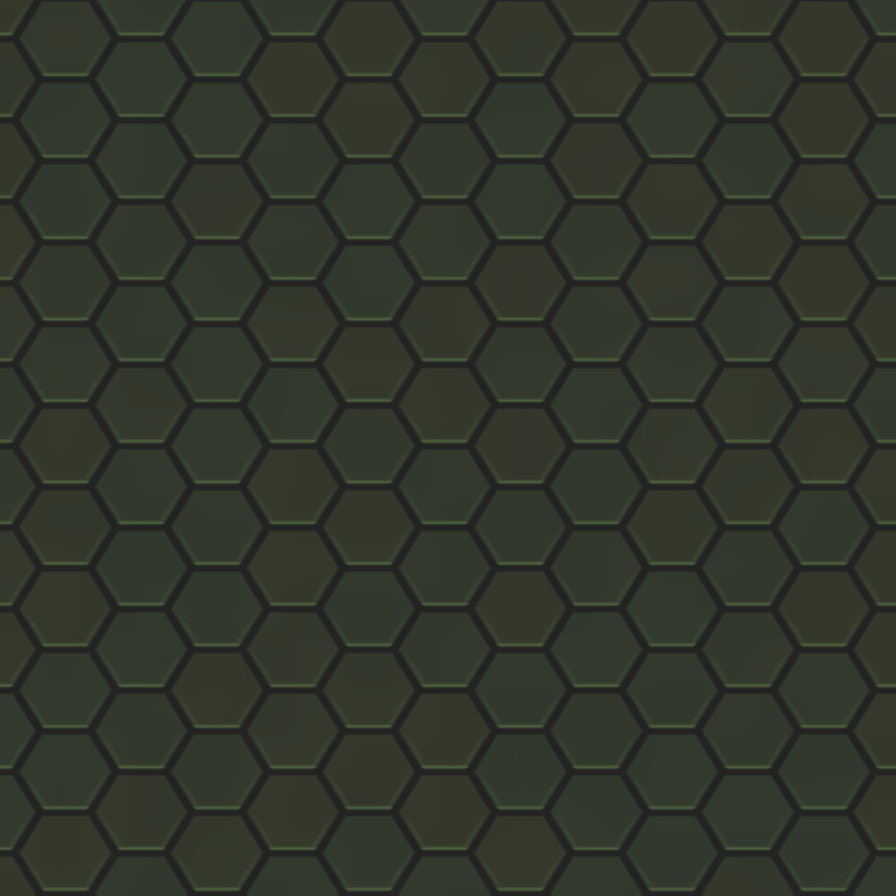
Write a Shadertoy shader that draws this pattern.

```glsl
float hash(vec2 p) {
    vec3 q = fract(p.xyx * vec3(0.1031, 0.1030, 0.0973));
    q += dot(q, q.yzx + 33.33);
    return fract((q.x + q.y) * q.z);
}

float valueNoise(vec2 p) {
    vec2 i = floor(p), f = fract(p);
    f = f * f * (3.0 - 2.0 * f);
    return mix(mix(hash(i), hash(i + vec2(1, 0)), f.x),
               mix(hash(i + vec2(0, 1)), hash(i + vec2(1, 1)), f.x), f.y);
}

// Soft bright band centred on a given distance from an edge
float band(float dist, float centre, float width) {
    float t = (dist - centre) / width;
    return exp(-t * t);
}

// Nearest flat-topped hexagon of height 1: offset from its centre, and its id
vec4 hexCell(vec2 p) {
    vec2 period = vec2(1.73205, 1.0);
    vec2 idA = round(p / period);
    vec2 idB = floor(p / period) + 0.5;
    vec2 a = p - idA * period;
    vec2 b = p - idB * period;
    return dot(a, a) < dot(b, b) ? vec4(a, idA) : vec4(b, idB);
}

void mainImage(out vec4 fragColor, in vec2 fragCoord) {
    vec2 uv = fragCoord / iResolution.xy;
    vec2 p = uv * vec2(10.232, 11.0) - vec2(4.211, 0.527);
    vec4 cell = hexCell(p);
    vec2 d = cell.xy;
    float soft = max(0.02, 6.0 / iResolution.y);

    // Distances inward from the slanted sides and from the nearest edge
    float side = 0.5 - dot(abs(d), vec2(0.866, 0.5));
    float edge = min(side, 0.5 - abs(d.y));

    // Plate tint varies slightly per cell and across the sheet
    float tint = hash(cell.zw * 2.0 + 40.0) - 0.5;
    float mottle = valueNoise(p * 1.7 + 60.0) - 0.5;
    vec3 plate = vec3(0.198, 0.221, 0.172);
    plate += tint * vec3(-0.010, 0.004, 0.012) + mottle * vec3(0.010, 0.009, 0.002);

    // Dark grooves
    float face = smoothstep(0.045 - soft, 0.045 + soft, edge);
    vec3 color = mix(vec3(0.137, 0.137, 0.138), plate, face);

    // Lit bevel: strong along the bottom edge, faint on the lower slants
    float bottomRim = band(0.5 + d.y, 0.056, soft + 0.002)
                    * smoothstep(0.055 - soft, 0.055 + soft, side);
    float slantRim = 0.28 * band(side, 0.085, 0.025) * face
                   * smoothstep(-0.05, 0.25, -d.y);
    color = mix(color, vec3(0.295, 0.365, 0.23), max(bottomRim, slantRim));

    fragColor = vec4(color, 1.0);
}
```
